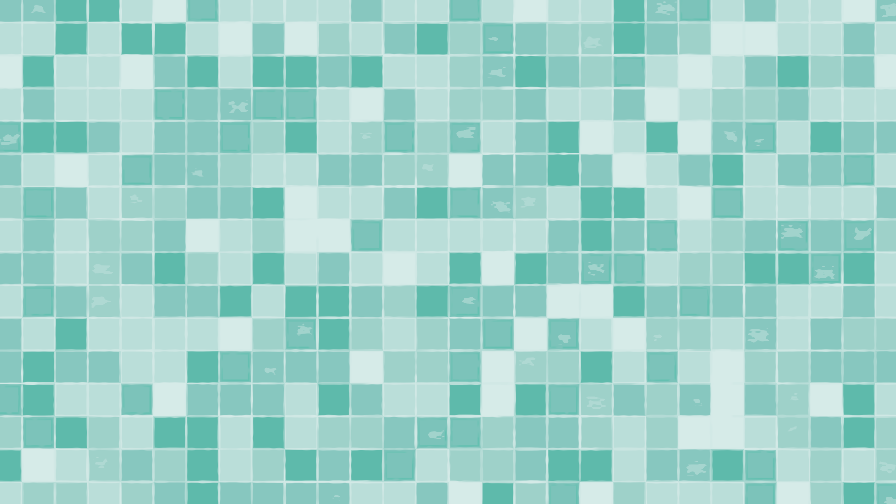
A Shadertoy shader for this pattern:

```glsl
#define TILES_DOWN 15.36
#define GRID_SHIFT 0.325
#define GROUT_HALF 0.036
#define WOBBLE 0.022
#define RIM_SHARE 0.30
#define SCUFF_SHARE 0.16
#define SEED 7.0

const vec3 DEEP   = vec3(0.37, 0.73, 0.67);
const vec3 MEDIUM = vec3(0.53, 0.78, 0.75);
const vec3 SOFT   = vec3(0.62, 0.82, 0.79);
const vec3 LIGHT  = vec3(0.73, 0.87, 0.85);
const vec3 PALE   = vec3(0.84, 0.92, 0.91);

float hash(vec2 p) {
    vec3 q = fract(vec3(p.xyx + SEED) * 0.1031);
    q += dot(q, q.yzx + 33.33);
    return fract((q.x + q.y) * q.z);
}

float noise(vec2 p) {
    vec2 i = floor(p), f = fract(p);
    f = f * f * (3.0 - 2.0 * f);
    return mix(mix(hash(i), hash(i + vec2(1, 0)), f.x),
               mix(hash(i + vec2(0, 1)), hash(i + vec2(1, 1)), f.x), f.y);
}

// Antialiased coverage of the region where d is negative
float cover(float d, float pixel) {
    return clamp(0.5 - d / pixel, 0.0, 1.0);
}

float box(vec2 p, vec2 halfSize) {
    vec2 q = abs(p) - halfSize;
    return length(max(q, 0.0)) + min(max(q.x, q.y), 0.0);
}

// Weighted choice among the five glazes
vec3 glaze(float pick) {
    if (pick < 0.155) return DEEP;
    if (pick < 0.475) return MEDIUM;
    if (pick < 0.625) return SOFT;
    if (pick < 0.905) return LIGHT;
    return PALE;
}

vec3 tile(vec2 id, vec2 local, vec2 p, float pixel) {
    float pick = hash(id);
    vec3 color = glaze(pick);
    bool isMedium = pick >= 0.155 && pick < 0.475;

    // Recessed rim, stronger towards the lower right
    if (isMedium && hash(id + 31.0) < RIM_SHARE) {
        color = mix(DEEP, MEDIUM, 0.72);
        float rim = abs(box(local, vec2(0.405))) - 0.025;
        float side = smoothstep(-0.4, 0.4, local.x - local.y);
        float worn = smoothstep(0.2, 0.5, noise(p * 5.0 + 17.0));
        color = mix(color, DEEP * 1.03, cover(rim, pixel) * worn * mix(0.45, 0.85, side));
    }

    // Ragged pale reflection in a few of the tiles
    if (pick > 0.155 && pick < 0.625 && hash(id + 57.0) < SCUFF_SHARE) {
        vec2 center = vec2(hash(id + 3.0), hash(id + 5.0)) * 0.3 - 0.15;
        vec2 size = mix(vec2(0.08, 0.04), vec2(0.28, 0.15), hash(id + 9.0));
        float ragged = (noise(p * vec2(7.0, 16.0)) - 0.5) * 0.22;
        float patchMask = cover(box(local - center, size) + ragged, pixel);
        color = mix(color, LIGHT, patchMask * 0.6);
    }
    return color;
}

// Grout strength differs from one tile edge to the next
float groutLine(float distance, vec2 edgeId, float ragged, float pixel) {
    float halfWidth = GROUT_HALF * mix(0.75, 1.2, hash(edgeId));
    return cover(distance + ragged - halfWidth, pixel) * mix(0.65, 1.0, hash(edgeId + 71.0));
}

void mainImage(out vec4 fragColor, in vec2 fragCoord) {
    float pixel = TILES_DOWN / iResolution.y;
    vec2 p = fragCoord * pixel + GRID_SHIFT;
    vec2 id = floor(p);
    vec2 local = fract(p) - 0.5;
    vec3 color = tile(id, local, p, pixel);

    // Slightly uneven grout
    vec2 toEdge = 0.5 - abs(local);
    vec2 nearest = floor(p + 0.5);
    float ragged = (noise(p * 6.0) - 0.5) * WOBBLE;
    float grout = max(
        groutLine(toEdge.x, vec2(nearest.x, id.y) + 101.0, ragged, pixel),
        groutLine(toEdge.y, vec2(id.x, nearest.y) + 203.0, ragged, pixel));
    float paleness = smoothstep(0.3, 0.8, noise(p * 1.7 + 41.0));
    vec3 groutColor = mix(LIGHT, PALE, max(paleness, smoothstep(0.65, 0.73, color.r) * 0.8));

    fragColor = vec4(mix(color, groutColor, grout), 1.0);
}
```
